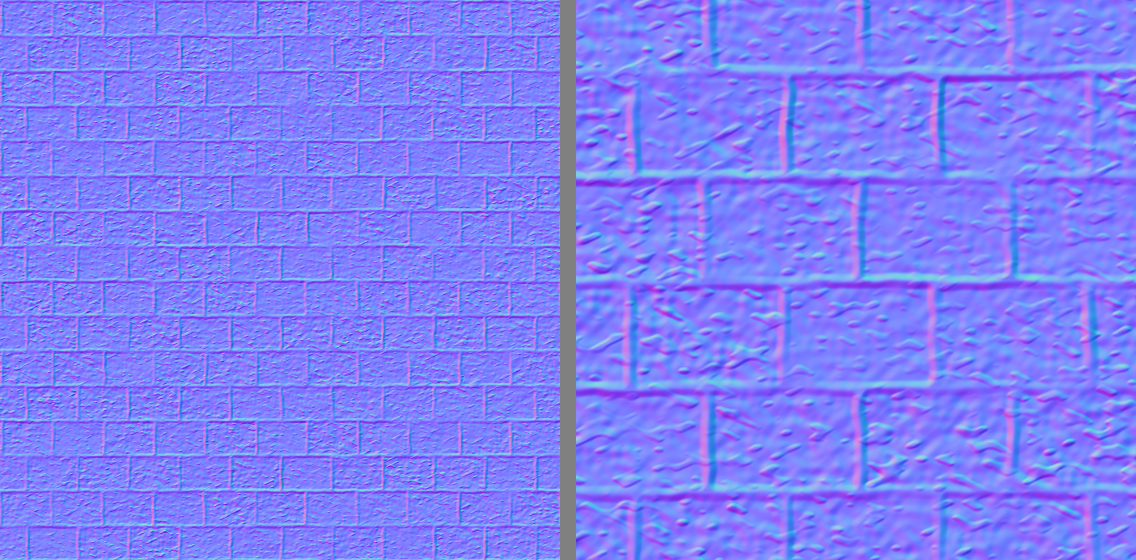
Left, the full canvas; right, a detail of the centre.
Write a three.js fragment shader that draws this texture map.

```glsl
// Tangent-space normal map of a rough block wall: 11 blocks by 16 courses in running bond.
// A height field (domed, tilted blocks, sunken joints, grain and pits) is differentiated
// numerically; green points down the wall. All noise wraps, so the tile is seamless.
varying vec2 vUv;

float hash(vec2 p) {
  vec3 q = fract(p.xyx * vec3(0.1031, 0.1030, 0.0973));
  q += dot(q, q.yzx + 33.33);
  return fract((q.x + q.y) * q.z);
}

// Value noise with freq cells per tile, wrapping at the tile edges
float noise(vec2 p, vec2 freq, float seed) {
  vec2 cell = floor(p * freq);
  vec2 f = fract(p * freq);
  vec2 a = mod(cell, freq) + seed;
  vec2 b = mod(cell + 1.0, freq) + seed;
  f = f * f * (3.0 - 2.0 * f);
  return mix(mix(hash(a), hash(vec2(b.x, a.y)), f.x),
             mix(hash(vec2(a.x, b.y)), hash(b), f.x), f.y);
}

// Granular surface: octaves on integer-skewed axes, which hide the lattice and still wrap
float grain(vec2 p) {
  vec2 diagonal = vec2(p.x + p.y, p.y - p.x);
  vec2 skewed = vec2(p.x + 2.0 * p.y, 2.0 * p.y - p.x);
  float sum = 0.0013 * noise(diagonal, vec2(37.0, 41.0), 11.0);
  sum += 0.0015 * noise(skewed, vec2(62.0, 58.0), 29.0);
  sum += 0.0013 * noise(diagonal, vec2(139.0, 149.0), 43.0);
  float pits = smoothstep(0.62, 0.95, noise(skewed, vec2(83.0, 89.0), 71.0));
  return sum - 0.0012 * pits;
}

float wallHeight(vec2 p) {
  // Uneven joint lines: slow drift plus small chips
  vec2 warped = p + vec2(-0.003, 0.0015);
  warped += 0.002 * (vec2(noise(p, vec2(16.0), 5.0), noise(p, vec2(14.0), 9.0)) - 0.5);
  warped += 0.0022 * (vec2(noise(p, vec2(90.0), 23.0), noise(p, vec2(90.0), 31.0)) - 0.5);

  // Running bond, with a slight slip of each course
  vec2 grid = warped * vec2(11.0, 16.0);
  float course = mod(floor(grid.y), 16.0);
  grid.x += 0.5 * mod(course + 1.0, 2.0) + 0.04 * (hash(vec2(course, 3.0)) - 0.5);
  vec2 id = mod(floor(grid), vec2(11.0, 16.0));
  vec2 local = fract(grid) - 0.5;

  // Distance inward from the joint centre, with rounded block corners
  vec2 inset = (0.5 - abs(local)) / vec2(11.0, 16.0);
  float dist = 0.0055 - length(max(0.0055 - inset, 0.0));
  float block = smoothstep(0.0, 0.005, dist);

  // Each block has its own level, tilt and roughness, smoother in patches
  vec2 tilt = vec2(hash(id + 41.0), hash(id + 53.0)) - 0.5;
  float face = 0.0007 * (hash(id + 67.0) - 0.5);
  face += dot(tilt, local * vec2(0.003, 0.002));
  face += 0.0006 * (1.0 - 4.0 * local.y * local.y);
  float rough = mix(0.65, 1.15, hash(id + 83.0)) * mix(0.7, 1.3, noise(p, vec2(31.0), 61.0));

  // Mortar depth varies, so some joints are nearly flush
  float mortar = -0.0022 * mix(0.25, 1.0, noise(p, vec2(22.0, 32.0), 97.0));
  return mix(mortar, face, block) + (grain(p) - 0.0018) * mix(0.4, rough, block);
}

void main() {
  vec2 stepX = vec2(0.0008, 0.0);
  vec2 stepY = stepX.yx;
  vec2 slope = vec2(wallHeight(vUv + stepX) - wallHeight(vUv - stepX),
                    wallHeight(vUv + stepY) - wallHeight(vUv - stepY)) / 0.0016;
  vec3 normal = normalize(vec3(-slope.x, slope.y, 1.0));
  gl_FragColor = vec4(normal * 0.5 + 0.5, 1.0);
}
```
